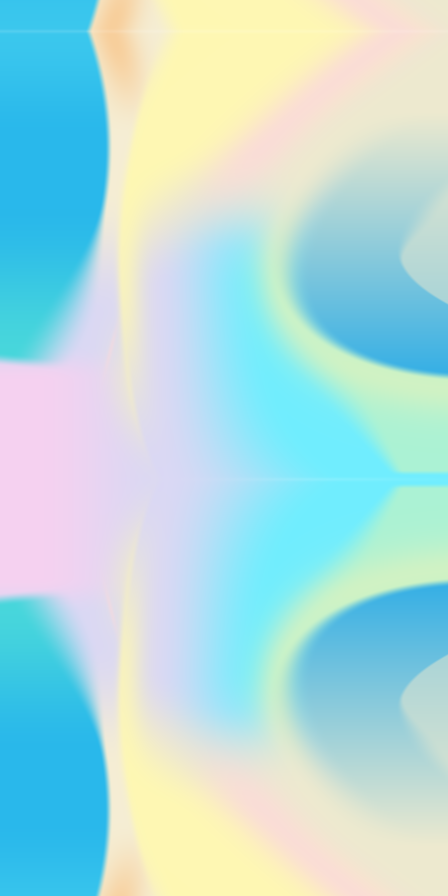
Write a WebGL 1 fragment shader that draws this background.

```glsl
precision highp float;
uniform vec2 u_resolution;

#define MIRROR_Y 0.465
#define HALO_WIDTH 0.055
#define RIDGE_GLOW 0.045
#define RIDGE_STRENGTH 0.8
#define BLUSH_WIDTH 0.09
#define INLET_STRENGTH 0.5
#define SEAM_STRENGTH 0.12

const vec3 LAVENDER = vec3(0.855, 0.845, 0.955);
const vec3 PINK = vec3(0.96, 0.82, 0.94);
const vec3 BLUSH = vec3(0.98, 0.85, 0.86);
const vec3 YELLOW = vec3(0.995, 0.97, 0.70);
const vec3 CREAM = vec3(0.93, 0.915, 0.81);
const vec3 ORANGE = vec3(0.97, 0.81, 0.61);
const vec3 CYAN = vec3(0.44, 0.93, 0.995);
const vec3 LIME = vec3(0.83, 0.95, 0.76);
const vec3 MINT = vec3(0.67, 0.95, 0.83);
const vec3 TEAL = vec3(0.28, 0.84, 0.86);
const vec3 BLUE = vec3(0.16, 0.72, 0.92);
const vec3 DEEP_BLUE = vec3(0.19, 0.68, 0.90);

float bell(float d, float width) {
  d /= width;
  return exp(-d * d);
}

// Smooth step centred on zero
float edge(float d, float soft) {
  return smoothstep(-soft, soft, d);
}

// Approximate distance to the leaning oval on the right
float ovalDistance(vec2 p) {
  float u = p.x - 0.65;
  float w = p.y - 0.47 - 0.26 * u;
  float field = w * w - 0.4 * u + 0.25 * u * u;
  vec2 slope = vec2(-0.52 * w - 0.4 + 0.5 * u, 2.0 * w);
  return field / max(length(slope), 0.2);
}

float ridgeX(float v) {
  float rise = max(v - 0.45, 0.0);
  return 0.268 + 0.09 * exp(-6.0 * v) + 0.38 * rise * rise;
}

// Lavender, yellow, cyan and blush sweeps in the centre
vec3 centreColour(vec2 p) {
  float lean = p.y - 0.4 * (p.x - 0.3);
  vec3 col = mix(LAVENDER, YELLOW, smoothstep(0.40, 0.70, lean));

  float flare = exp(-8.0 * p.y);
  float cyan = edge(p.x - 0.46 - 0.11 * flare, 0.12 + 0.09 * flare);
  col = mix(col, CYAN, cyan * (1.0 - smoothstep(0.42, 0.72, p.y)));

  float rise = p.y - 0.64;
  float across = p.x - 0.5 - 0.8 * rise - 0.8 * rise * rise;
  float warm = smoothstep(0.5, 0.75, p.y);
  col = mix(col, CREAM, warm * smoothstep(-0.02, 0.12, across));
  return mix(col, BLUSH, 0.85 * warm * bell(across, BLUSH_WIDTH));
}

// Mint wedge, pale halo, oval and its inlet
vec3 addOval(vec3 col, vec2 p) {
  float d = ovalDistance(p);
  float wedge = edge(p.x - 0.875 + 0.7 * (p.y - 0.03), 0.015 + 0.25 * p.y);
  wedge *= smoothstep(0.008, 0.022, p.y) * (1.0 - smoothstep(0.24, 0.34, p.y));
  col = mix(col, MINT, wedge);

  vec3 haloColour = mix(LIME, CREAM, smoothstep(0.42, 0.68, p.y));
  float halo = bell(d - 0.025, HALO_WIDTH) * (1.0 - smoothstep(0.75, 0.95, p.y));
  col = mix(col, haloColour, 0.9 * halo);

  vec3 inside = mix(DEEP_BLUE, CREAM, clamp((p.y - 0.22) / 0.6, 0.0, 1.0));
  float dv = p.y - 0.51;
  float bend = dv < 0.0 ? 7.7 : 4.0;
  float soft = mix(0.012, 0.07, smoothstep(-0.03, 0.08, dv));
  float inlet = smoothstep(0.0, soft, p.x - 0.885 - bend * dv * dv);
  inside = mix(inside, CREAM, INLET_STRENGTH * inlet);

  float blur = mix(0.01, 0.055, smoothstep(0.22, 0.55, p.y));
  return mix(col, inside, edge(-d, blur));
}

// Pink pool, pale band and blue lobe left of the ridge
vec3 leftColour(vec2 p, float ridge) {
  vec3 col = mix(PINK, LAVENDER, smoothstep(0.08, 0.36, p.x));
  vec3 band = mix(LAVENDER, vec3(0.96, 0.93, 0.83), smoothstep(0.36, 0.65, p.y));
  col = mix(col, band, smoothstep(0.22, 0.30, p.y));
  col = mix(col, CREAM, 0.7 * bell(p.x - ridge, 0.05) * bell(p.y - 0.2, 0.13));
  col = mix(col, BLUSH, 0.5 * bell(p.x - 0.235 - 0.25 * (p.y - 0.24), 0.005)
    * bell(p.y - 0.29, 0.05));

  float h = p.y - 0.74;
  float lobe = 0.243 - 0.66 * h * h - p.x;
  float soft = mix(0.075, 0.009, smoothstep(0.28, 0.62, p.y));
  col = mix(col, ORANGE, bell(lobe + 0.05, 0.05) * smoothstep(0.76, 0.98, p.y));
  vec3 water = mix(TEAL, BLUE, smoothstep(0.27, 0.62, p.y));
  water = mix(water, vec3(0.23, 0.78, 0.93), smoothstep(0.75, 1.0, p.y));
  float shore = edge(p.y - 0.268 + 0.1 * p.x, 0.015);
  return mix(col, water, edge(lobe, soft) * shore);
}

void main() {
  vec2 uv = gl_FragCoord.xy / u_resolution;
  // Fold the height into a repeating mirror, 0 to 1
  float v = 1.0 - abs(1.0 - mod(2.0 * abs(uv.y - MIRROR_Y), 2.0));
  vec2 p = vec2(uv.x, v);

  vec3 col = addOval(centreColour(p), p);
  float ridge = ridgeX(v);
  float side = p.x - ridge;
  float join = mix(0.008, 0.035, smoothstep(0.65, 0.95, v));
  col = mix(leftColour(p, ridge), col, edge(side, join));

  // Yellow ridge, crisp on the left and glowing on the right
  float glow = bell(side, side < 0.0 ? 0.012 : RIDGE_GLOW);
  glow *= smoothstep(0.02, 0.45, v) * (1.0 - smoothstep(0.8, 1.0, v));
  col = mix(col, YELLOW, RIDGE_STRENGTH * glow);

  // Faint seams along the folds
  float seam = bell(v, 0.004) * bell(p.x - 0.72, 0.2) + bell(1.0 - v, 0.004);
  col = mix(col, vec3(1.0), SEAM_STRENGTH * seam);
  gl_FragColor = vec4(col, 1.0);
}
```
